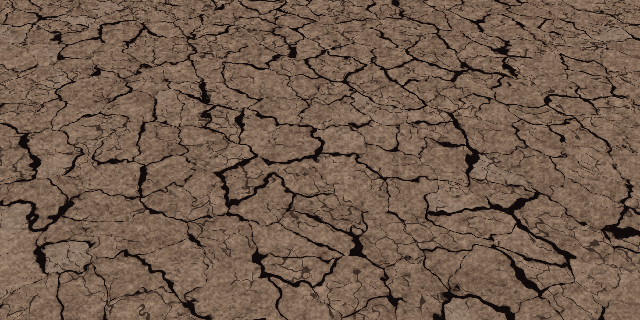
Write a WebGL 1 fragment shader that draws this texture.

```glsl
precision highp float;
// Dry cracked earth receding into the distance. A ground plane in perspective
// is split by two warped Voronoi nets: dark open cracks and thin hairlines.
// Side-lit relief, grit and crumbs roughen the clay of the plates.

uniform vec2 u_resolution;

float hash(vec2 p) {
  return fract(sin(dot(p, vec2(127.1, 311.7))) * 43758.5453);
}

vec2 hash2(vec2 p) {
  return vec2(hash(p), hash(p + 57.3));
}

float noise(vec2 p) {
  vec2 i = floor(p), f = fract(p);
  f = f * f * (3.0 - 2.0 * f);
  return mix(mix(hash(i), hash(i + vec2(1, 0)), f.x),
             mix(hash(i + vec2(0, 1)), hash(i + vec2(1, 1)), f.x), f.y);
}

float fbm(vec2 p) {
  float sum = 0.0, amp = 0.53;
  for (int i = 0; i < 4; i++) {
    sum += amp * noise(p);
    p = mat2(1.6, 1.2, -1.2, 1.6) * p + 7.1;
    amp *= 0.5;
  }
  return sum;
}

vec2 wobble(vec2 p) {
  return vec2(noise(p), noise(p + 31.7)) - 0.5;
}

// x: signed distance to a crack whose width differs per edge, y: plate hash
vec2 plates(vec2 p, float width) {
  vec2 cell = floor(p), f = fract(p), nearest = vec2(0.0), home = vec2(0.0);
  float best = 9.0;
  for (int j = -1; j <= 1; j++)
    for (int i = -1; i <= 1; i++) {
      vec2 g = vec2(float(i), float(j));
      vec2 r = g + 0.9 * hash2(cell + g) - f;
      float d = dot(r, r);
      if (d < best) { best = d; nearest = r; home = g; }
    }
  float gap = 9.0;
  for (int j = -2; j <= 2; j++)
    for (int i = -2; i <= 2; i++) {
      vec2 g = home + vec2(float(i), float(j));
      vec2 r = g + 0.9 * hash2(cell + g) - f;
      vec2 across = r - nearest;
      if (dot(across, across) > 0.0001) {
        vec2 normal = normalize(across);
        // Cracks running away from the viewer gape widest
        float openness = hash(2.0 * cell + home + g + 3.7) * mix(0.8, 1.3, abs(normal.x));
        gap = min(gap, dot(0.5 * (nearest + r), normal) - width * (openness * 1.3 - 0.3));
      }
    }
  return vec2(gap, hash(cell + home + 11.9));
}

void main() {
  vec2 p = gl_FragCoord.xy / u_resolution.y;
  float aspect = u_resolution.x / u_resolution.y;

  // Perspective ground plane with its horizon well above the canvas
  float drop = 2.0 - p.y;
  vec2 ground = vec2(11.0 * (p.x - 0.5 * aspect), 25.0) / drop;
  float blur = (2.5 / drop + 5.0 / (drop * drop)) / u_resolution.y;

  // Lean and bend the nets so that cracks drift rightwards and look torn
  vec2 bent = ground + vec2(0.3 * ground.y, 0.0) + 0.5 * wobble(ground * 0.8)
            + 0.24 * wobble(ground * 3.3) + 0.12 * wobble(ground * 8.0);
  float ragged = 0.6 * noise(ground * 15.0) + 0.4 * noise(ground * 34.0) - 0.5;

  // Open cracks that swell and pinch along their length
  float swell = smoothstep(0.2, 0.7, noise(ground * 1.6 + 4.0));
  vec2 plate = plates(bent, 0.018 + 0.04 * swell);
  float gap = plate.x + 0.035 * ragged;
  float crack = 1.0 - smoothstep(-blur, blur + 0.006, gap);
  float lip = 1.0 - smoothstep(0.0, 0.07, gap);

  // Hairline cracks that thin out to nothing between patches
  float patchy = smoothstep(0.4, 0.65, noise(ground * 2.1 + 40.0));
  vec2 shard = plates(bent * 2.1 + 0.16 * wobble(ground * 11.0) + 19.0, 0.026 * patchy);
  float hairline = 1.0 - smoothstep(0.0, 0.012 + 2.0 * blur, shard.x + 0.035 * ragged);
  hairline *= patchy;

  // Mottled clay and relief, with grit kept at an even size over the canvas
  float mottle = fbm(ground * 3.5) - 0.5;
  float relief = fbm(ground * 6.0) - fbm(ground * 6.0 + vec2(0.2, -0.35));
  float grit = noise(p * vec2(100.0, 140.0)) - 0.5;
  float dust = noise(p * vec2(230.0, 250.0) + 9.0) - 0.5;
  float tone = 0.56 + 0.65 * mottle + 0.8 * relief + 0.6 * grit + 0.7 * dust
             + 0.15 * (plate.y - 0.5) + 0.12 * (shard.y - 0.5) - 0.25 * lip;
  vec3 color = mix(vec3(0.40, 0.31, 0.25), vec3(0.60, 0.50, 0.42), clamp(tone, -0.4, 1.15));

  // A few plates are bleached to a paler grey
  float bleached = smoothstep(0.9, 0.95, plate.y) * smoothstep(0.35, 0.65, noise(ground * 1.4 + 70.0));
  color = mix(color, vec3(0.56, 0.48, 0.42) + 0.08 * (grit + dust), 0.5 * bleached);

  // Shaded crumbs and pits
  float crumbs = smoothstep(0.74, 0.92, noise(p * vec2(75.0, 130.0) + 50.0));
  color *= 1.0 - 0.28 * crumbs * smoothstep(0.35, 0.65, noise(ground * 2.7 + 90.0));

  color = mix(color, vec3(0.17, 0.12, 0.10), 0.8 * hairline);
  color = mix(color, vec3(0.06, 0.035, 0.035) + 0.03 * max(grit, 0.0), crack);
  gl_FragColor = vec4(color, 1.0);
}
```
